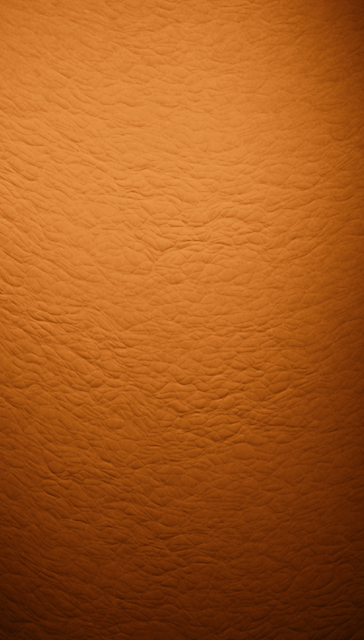
A WebGL 2 fragment shader for this texture:

```glsl
#version 300 es
precision highp float;
// Rippled orange sand under a soft spotlight that fades to the lower and right edges.
// Three octaves of warped cellular noise form shallow plates; their slope towards
// the light shifts a tone level, which a six-colour ramp turns into colour.

uniform vec2 u_resolution;
out vec4 outColor;

const vec2  CELL_DENSITY = vec2(12.0, 23.0); // largest plates per canvas height
const float OCTAVE_GAIN  = 0.78;
const float CREASE_SHARP = 4.5;
const float SLOPE_STEP   = 0.0028;           // sampling distance of the slope
const float BOWL_CURVE   = 0.9;              // how far ripples sag in the middle
const float WARP_AMOUNT  = 0.016;
const float RELIEF_DEPTH = 1.15;
const float GRAIN_SCALE  = 330.0;
const float GRAIN_DEPTH  = 0.36;

const vec3 RAMP[6] = vec3[6](
  vec3(0.33, 0.12, 0.01), vec3(0.44, 0.18, 0.02), vec3(0.55, 0.25, 0.04),
  vec3(0.67, 0.34, 0.07), vec3(0.79, 0.44, 0.15), vec3(0.87, 0.54, 0.24));

vec2 hash2(vec2 p) {
  vec3 q = fract(p.xyx * vec3(0.1031, 0.1030, 0.0973));
  q += dot(q, q.yzx + 33.33);
  return fract((q.xx + q.yz) * q.zy);
}

float valueNoise(vec2 p) {
  vec2 i = floor(p), f = fract(p);
  f = f * f * (3.0 - 2.0 * f);
  float low  = mix(hash2(i).x, hash2(i + vec2(1, 0)).x, f.x);
  float high = mix(hash2(i + vec2(0, 1)).x, hash2(i + vec2(1, 1)).x, f.x);
  return mix(low, high, f.y);
}

// Flat-topped plate with a rounded groove along its cell border.
float plate(vec2 p) {
  vec2 cell = floor(p), f = fract(p);
  float nearest = 9.0, second = 9.0;
  for (int y = -1; y <= 1; y++)
    for (int x = -1; x <= 1; x++) {
      vec2 o = vec2(x, y);
      float d = length(o + hash2(cell + o + 40.0) - f);
      second = min(second, max(nearest, d));
      nearest = min(nearest, d);
    }
  float groove = 1.0 - exp(-CREASE_SHARP * (second - nearest));
  return groove - 0.45 * nearest * nearest;
}

// Wavering of the ripple lines.
vec2 warp(vec2 p) {
  vec2 broad = vec2(valueNoise(p * vec2(15, 22)), valueNoise(p * vec2(17, 20) + 31.7));
  vec2 fine  = vec2(valueNoise(p * 48.0 + 7.3), valueNoise(p * 52.0 + 61.1));
  return p + WARP_AMOUNT * (broad - 0.5) + 0.45 * WARP_AMOUNT * (fine - 0.5);
}

float height(vec2 p) {
  p = warp(p);
  float sum = 0.0, weight = 0.8;
  vec2 q = p * CELL_DENSITY;
  for (int i = 0; i < 3; i++) {
    sum += weight * plate(q);
    q = q * 1.87 + vec2(13.7, 5.9);
    weight *= OCTAVE_GAIN;
  }
  return sum;
}

// Broad lighting, as a level on the ramp.
float lightLevel(vec2 uv) {
  float below = max(0.72 - uv.y, 0.0) / 0.72;
  float above = max(uv.y - 0.75, 0.0) / 0.25;
  float right = max(uv.x - 0.48, 0.0) / 0.52;
  float left  = max(0.35 - uv.x, 0.0) / 0.35;
  float level = 5.15 - 5.4 * pow(below, 1.45) - 0.9 * above * above;
  level -= (1.2 + 1.5 * smoothstep(0.0, 0.5, uv.y) + above) * pow(right, 2.1);
  return level - (0.4 + 0.7 * below) * left * left;
}

vec3 rampColor(float level) {
  float t = clamp(level, 0.0, 5.0);
  vec3 c = RAMP[0];
  for (int i = 1; i < 6; i++) c = mix(c, RAMP[i], clamp(t - float(i - 1), 0.0, 1.0));
  // Continue past both ends of the ramp.
  c *= max(1.0 + 0.28 * min(level, 0.0), 0.2);
  return c + vec3(0.05, 0.055, 0.05) * clamp(level - 5.0, 0.0, 1.0);
}

void main() {
  vec2 uv = gl_FragCoord.xy / u_resolution;
  vec2 p = gl_FragCoord.xy / u_resolution.y;

  // Sagging ripple coordinates, lit from above.
  float side = p.x - 0.33;
  vec2 ripple = p - vec2(0.0, BOWL_CURVE * side * side);
  float slope = height(ripple) - height(ripple + vec2(0.0, SLOPE_STEP));
  slope = slope < 0.0 ? slope * 1.2 : slope * 0.7;

  // Relief fades towards the top and right, and in drifting patches.
  float fade = mix(1.0, 0.5, smoothstep(0.6, 1.0, uv.y)) * mix(1.0, 0.7, smoothstep(0.6, 1.0, uv.x));
  fade *= 0.6 + 0.8 * valueNoise(ripple * vec2(7, 11) + 3.1);

  float grain = valueNoise(p * GRAIN_SCALE) - 0.5;
  float mottle = valueNoise(p * 90.0 + 17.0) - 0.5;
  float level = lightLevel(uv) + RELIEF_DEPTH * fade * slope;
  level += GRAIN_DEPTH * (grain + 0.5 * mottle);
  outColor = vec4(rampColor(level), 1.0);
}
```
